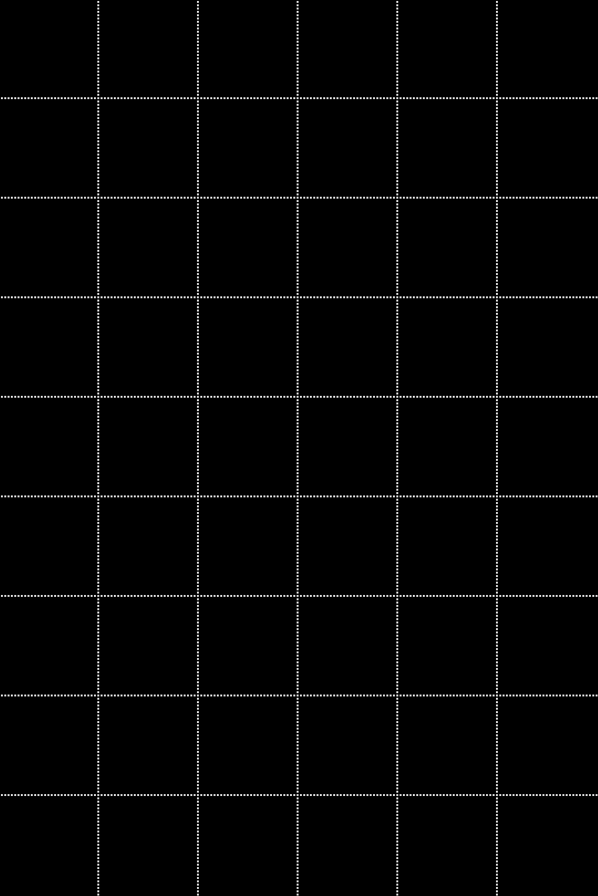
A Shadertoy shader for this pattern:

```glsl
// Fine dotted white rules dividing a black field into a 6 by 9 grid of squares.
// Each rule is a thin band times a pulse train of square dots; both are
// integrated over the pixel footprint, so the dots stay smooth at any size.

#define GRID vec2(6.0, 9.0)       // cells across and down
#define DOTS_PER_CELL 30.0        // dots along one cell side
#define DOT_SIZE 0.0188           // side of a dot, in cells
#define RULE_SHIFT 0.014          // rules sit slightly left of and above the cell edge
#define FILTER_WIDTH 1.1          // smoothing footprint, in pixels
#define INK vec3(0.96)
#define GROUND vec3(0.0)

// Share of each footprint covered by the nearest interior rule, per axis
vec2 ruleCoverage(vec2 p, vec2 footprint) {
    vec2 index = round(p + RULE_SHIFT);
    vec2 d = p - (index - RULE_SHIFT);
    vec2 lo = max(d - 0.5 * footprint, vec2(-0.5 * DOT_SIZE));
    vec2 hi = min(d + 0.5 * footprint, vec2(0.5 * DOT_SIZE));
    vec2 interior = step(0.5, index) * step(index + 0.5, GRID);
    return interior * max(hi - lo, 0.0) / footprint;
}

// Running integral of a unit-period pulse train with the given duty
vec2 pulseIntegral(vec2 x, float duty) {
    return floor(x) * duty + min(fract(x), duty);
}

// Share of each footprint covered by dots, with a dot centred on every crossing
vec2 dotCoverage(vec2 p, vec2 footprint) {
    float duty = DOT_SIZE * DOTS_PER_CELL;
    vec2 x = (p + RULE_SHIFT) * DOTS_PER_CELL + 0.5 * duty;
    vec2 w = footprint * DOTS_PER_CELL;
    return (pulseIntegral(x + 0.5 * w, duty) - pulseIntegral(x - 0.5 * w, duty)) / w;
}

void mainImage(out vec4 fragColor, in vec2 fragCoord) {
    // Cell coordinates, counted from the top left
    vec2 uv = fragCoord / iResolution.xy;
    vec2 p = vec2(uv.x, 1.0 - uv.y) * GRID;
    vec2 footprint = FILTER_WIDTH * GRID / iResolution.xy;

    // Vertical rules carry dots along y, horizontal rules along x
    vec2 dotted = ruleCoverage(p, footprint) * dotCoverage(p, footprint).yx;
    float coverage = max(dotted.x, dotted.y);

    fragColor = vec4(mix(GROUND, INK, coverage), 1.0);
}
```
